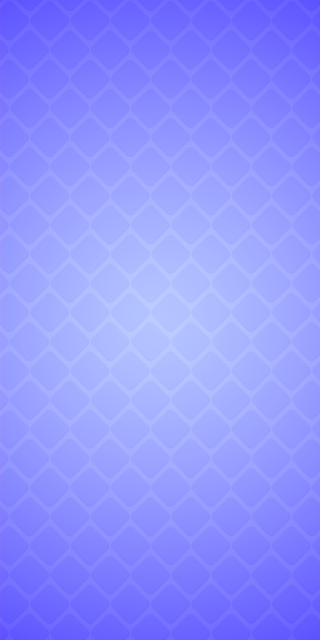
Reproduce this pattern procedurally as a Shadertoy shader.

```glsl
// Staggered rounded diamonds, softly embossed, over a blue radial glow.

// Lengths are in canvas widths.
const vec2  PITCH        = vec2(0.1259, 0.1823);  // spacing within one lattice
const vec2  ANCHOR       = vec2(0.470, 1.1146);   // centre of one diamond
const float HALF_SIDE    = 0.0477;
const float CORNER       = 0.0160;
const float RIM_WIDTH    = 0.0020;

const vec3  GLOW_COLOR   = vec3(0.714, 0.778, 1.0);
const vec3  EDGE_COLOR   = vec3(0.370, 0.328, 1.0);
const float GLOW_RADIUS  = 1.12;
const float GLOW_FALLOFF = 1.37;

const vec3  LINE_TINT    = vec3(0.024, 0.026, 0.0);
const vec3  TILE_TINT    = vec3(-0.008, -0.009, 0.0);
const float RIM_SHADE    = 0.010;

const vec3  BORDER_TINT  = vec3(0.030, 0.0, -0.015);
const float BORDER_WIDTH = 0.003;

// Signed distance to a rounded square standing on its corner.
float roundedDiamond(vec2 p) {
    vec2 q = abs(vec2(p.x + p.y, p.y - p.x)) * sqrt(0.5) - HALF_SIDE + CORNER;
    return length(max(q, 0.0)) + min(max(q.x, q.y), 0.0) - CORNER;
}

// Offset from the nearest centre of a rectangular lattice.
vec2 latticeOffset(vec2 p) {
    return (fract(p / PITCH + 0.5) - 0.5) * PITCH;
}

vec3 radialGlow(vec2 p) {
    float t = clamp(length(p) / GLOW_RADIUS, 0.0, 1.0);
    return mix(GLOW_COLOR, EDGE_COLOR, pow(t, GLOW_FALLOFF));
}

void mainImage(out vec4 fragColor, in vec2 fragCoord) {
    vec2 uv = fragCoord / iResolution.x;
    vec2 middle = 0.5 * iResolution.xy / iResolution.x;
    float pixel = 1.0 / iResolution.x;

    // Two interleaved lattices make the staggered rows.
    vec2 local = latticeOffset(uv - ANCHOR);
    vec2 shifted = latticeOffset(uv - ANCHOR - 0.5 * PITCH);
    float dist = roundedDiamond(local);
    float shiftedDist = roundedDiamond(shifted);
    if (shiftedDist < dist) {
        local = shifted;
        dist = shiftedDist;
    }

    // Pale lines between slightly darker tiles.
    float tile = 1.0 - smoothstep(-0.7 * pixel, 0.7 * pixel, dist);
    vec3 color = radialGlow(uv - middle) + mix(LINE_TINT, TILE_TINT, tile);

    // Fine shadow just inside the lower rim of each tile.
    float rim = 1.0 - smoothstep(0.0, RIM_WIDTH + pixel, abs(dist + RIM_WIDTH));
    float facing = dot(local, vec2(0.3, -0.95)) / HALF_SIDE;
    color.rg -= RIM_SHADE * rim * smoothstep(0.0, 0.6, facing);

    // Faint warm strip along the left border.
    color += BORDER_TINT * (1.0 - smoothstep(BORDER_WIDTH, BORDER_WIDTH + pixel, uv.x));

    fragColor = vec4(clamp(color, 0.0, 1.0), 1.0);
}
```
